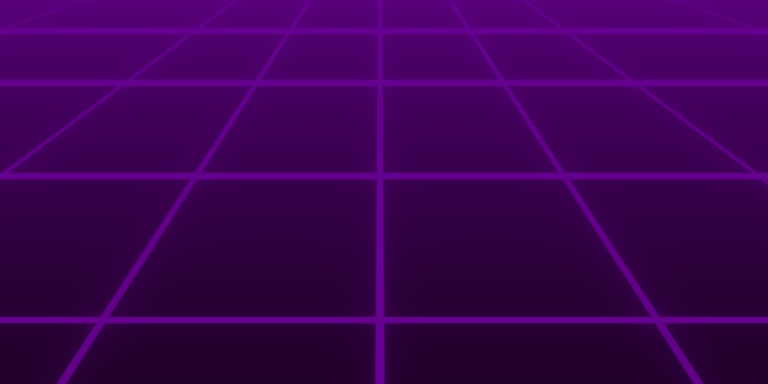
Give the GLSL for this background, as a Shadertoy shader.

```glsl
#define TOP_COLOR vec3(0.325, 0.0, 0.455)
#define BOTTOM_COLOR vec3(0.125, 0.0, 0.16)
#define LINE_COLOR vec3(0.40, 0.006, 0.565)
#define CENTER_SHIFT -0.0104
#define HORIZON_RISE 0.281
#define RAY_SLOPE 0.648
#define RAY_SPREAD 2.06
#define ROW_HALF_WIDTH 0.0085
#define ROW_GLOW 0.22
#define RAY_GLOW 0.30

// Soft-edged stripe: 1 inside the half width, 0 outside
float stripe(float dist, float halfWidth) {
    float soft = 0.0025 + 0.5 / iResolution.y;
    return 1.0 - smoothstep(halfWidth - soft, halfWidth + soft, dist);
}

// Distance of a floor row below the top edge
float rowDepth(float k) {
    return 0.0807 + k * (0.0907 + k * (0.0404 + k * 0.00434));
}

void mainImage(out vec4 fragColor, in vec2 fragCoord) {
    // Height units: x from the center, y down from the top
    float x = (fragCoord.x - 0.5 * iResolution.x) / iResolution.y - CENTER_SHIFT;
    float y = 1.0 - fragCoord.y / iResolution.y;
    float depth = y + HORIZON_RISE;

    // Floor gradient
    vec3 color = mix(BOTTOM_COLOR, TOP_COLOR, pow(clamp(1.0 - y, 0.0, 1.0), 1.3));
    float line = 0.0;
    float glow = 0.25 * exp(-y / 0.02);

    // Horizontal rows
    for (int i = 0; i < 4; i++) {
        float dist = abs(y - rowDepth(float(i)));
        line = max(line, 0.95 * stripe(dist, ROW_HALF_WIDTH));
        glow += ROW_GLOW * exp(-dist / 0.016);
    }

    // Rays fanning out from the vanishing point
    for (int i = -3; i <= 3; i++) {
        float order = abs(float(i));
        float slope = sign(float(i)) * RAY_SLOPE * pow(RAY_SPREAD, order - 1.0);
        float tilt = inversesqrt(1.0 + slope * slope);
        float dist = abs(x - slope * depth) * tilt;
        float halfWidth = (0.003 + 0.0075 * depth) * tilt;
        float strength = 1.0 - 0.1 * order;
        line = max(line, strength * stripe(dist, halfWidth));
        glow += RAY_GLOW * strength * exp(-dist / (0.012 + 0.018 * depth));
    }

    // Halo first, then the solid lines
    color = mix(color, LINE_COLOR, min(glow, 0.6));
    color = mix(color, LINE_COLOR, line);
    fragColor = vec4(color, 1.0);
}
```
